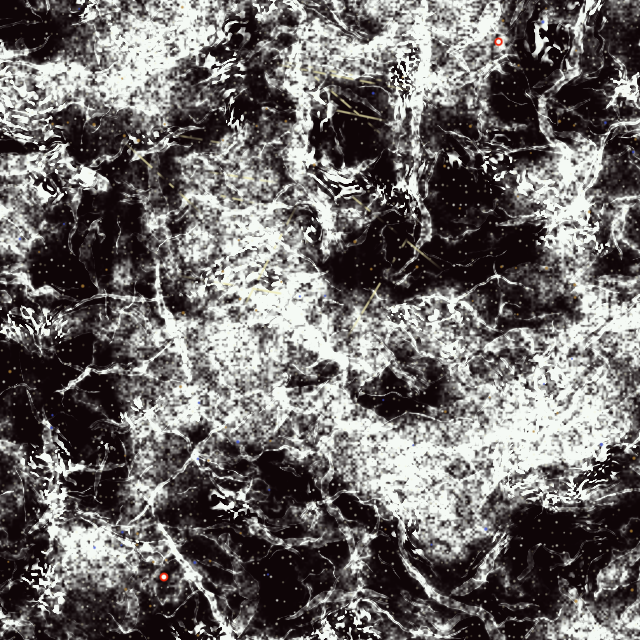
Write a WebGL 2 fragment shader that draws this texture.

```glsl
#version 300 es
precision highp float;

uniform vec2 u_resolution;
out vec4 fragColor;

const vec3 DARK = vec3(0.055, 0.018, 0.028);
const vec3 LIGHT = vec3(0.96, 0.98, 0.96);
const vec3 CREAM = vec3(0.93, 0.91, 0.68);
const vec3 AMBER = vec3(0.70, 0.52, 0.22);
const vec3 BLUE = vec3(0.25, 0.33, 0.85);
const vec3 RED = vec3(0.95, 0.16, 0.05);
const vec2 GLOW_CENTRE = vec2(0.32, 0.74);
const float HAZE_SCALE = 8.0;
const float WARP = 0.11;
const float GRAIN_SCALE = 130.0;
const int SCRATCHES = 12;
const float TAU = 6.2832;

float hash(vec2 p) {
    return fract(sin(dot(p, vec2(127.1, 311.7))) * 43758.5);
}

mat2 rotation(float a) {
    return mat2(cos(a), -sin(a), sin(a), cos(a));
}

float noise(vec2 p) {
    vec2 i = floor(p), f = fract(p);
    f = f * f * (3.0 - 2.0 * f);
    return mix(mix(hash(i), hash(i + vec2(1, 0)), f.x),
               mix(hash(i + vec2(0, 1)), hash(i + vec2(1, 1)), f.x), f.y);
}

float fbm(vec2 p) {
    float sum = 0.0, amp = 0.516;
    for (int i = 0; i < 5; i++) {
        sum += amp * noise(p);
        p = rotation(0.6) * p * 2.03 + 17.3;
        amp *= 0.5;
    }
    return sum;
}

// Bent, tapering fibres with bright rims, one per cell
float fibres(vec2 p, float cells, float chance, float pixel) {
    vec2 g = p * cells, home = floor(g);
    float soft = max(0.014, 0.8 * pixel * cells), sum = 0.0;
    for (int j = -1; j <= 1; j++)
    for (int i = -1; i <= 1; i++) {
        vec2 cell = home + vec2(i, j), key = cell + cells * 3.7;
        if (hash(key + 9.1) > chance) continue;
        float turn = 2.0 * hash(key + 1.3) - 1.0;
        vec2 centre = cell + 0.2 + 0.6 * vec2(hash(key), hash(key + 5.7));
        vec2 q = rotation(0.2 + 1.6 * turn * sqrt(abs(turn))) * (g - centre);
        q.y += 0.5 * (hash(key + 2.9) - 0.5) * q.x * q.x;
        q.y += 0.05 * sin(6.0 * q.x + TAU * hash(key + 4.1));
        float reach = mix(0.4, 0.95, hash(key + 6.3));
        float taper = max(0.0, 1.0 - q.x * q.x / (reach * reach));
        float size = hash(key + 7.9);
        float width = mix(0.012, 0.12, size * size) * taper;
        float d = abs(q.y);
        float body = 1.0 - smoothstep(width * 0.5, width + soft, d);
        float rim = exp(-abs(d - width) / soft);
        float fibre = (0.5 * body + 0.6 * rim) * smoothstep(0.0, 0.3, taper);
        sum = max(sum, fibre * mix(0.5, 1.0, hash(key + 8.3)));
    }
    return sum;
}

// Round specks: x is coverage, y a random value, z distance over radius
vec3 specks(vec2 p, float cells, float chance, float radius, float pixel) {
    vec2 g = p * cells, cell = floor(g), key = cell + cells * 1.9;
    vec2 centre = 0.3 + 0.4 * vec2(hash(key), hash(key + 3.3));
    float r = radius * mix(0.5, 1.0, hash(key + 5.1));
    float d = length(g - cell - centre), soft = pixel * cells;
    float cover = 1.0 - smoothstep(r - soft, r + soft, d);
    return vec3(cover * step(hash(key + 7.7), chance), hash(key + 9.9), d / r);
}

// Straight broken scratches in three directions
float scratches(vec2 p, float pixel) {
    float sum = 0.0;
    for (int i = 0; i < SCRATCHES; i++) {
        vec2 key = vec2(float(i), 4.7);
        float kind = hash(key + 2.0);
        float angle = kind < 0.6 ? -0.2 : (kind < 0.85 ? -0.72 : 1.05);
        vec2 centre = vec2(0.25, 0.55) + vec2(0.4, 0.35) * vec2(hash(key), hash(key + 6.0));
        vec2 q = rotation(angle + 0.1 * (hash(key + 8.0) - 0.5)) * (p - centre);
        float reach = mix(0.05, 0.16, hash(key + 11.0));
        float ends = 1.0 - smoothstep(0.4 * reach, reach, abs(q.x));
        float line = 1.0 - smoothstep(0.0003, 0.0014 + pixel, abs(q.y));
        sum = max(sum, line * ends * smoothstep(0.25, 0.7, noise(vec2(q.x * 110.0, float(i)))));
    }
    return sum;
}

// Thin crinkled contour lines
float wisps(vec2 p, float seed) {
    return exp(-34.0 * abs(fbm(p + seed) - 0.5));
}

void main() {
    float pixel = 1.0 / min(u_resolution.x, u_resolution.y);
    vec2 p = gl_FragCoord.xy * pixel;
    vec2 bent = p + WARP * (vec2(fbm(p * 7.0), fbm(p * 7.0 + 31.0)) - 0.5);
    bent += 0.005 * (vec2(noise(p * 60.0), noise(p * 60.0 + 9.0)) - 0.5);
    vec2 offset = p - GLOW_CENTRE;
    float glow = exp(-7.0 * dot(offset, offset));

    // Haze and contour wisps
    float haze = smoothstep(0.37, 0.80, fbm(bent * HAZE_SCALE + 3.0) + 0.07 * glow - 0.01);
    float patches = smoothstep(0.35, 0.65, fbm(p * 8.0 + 70.0));
    float light = 0.62 * haze + 0.45 * patches * wisps(rotation(0.2) * bent * vec2(7.0, 11.0), 50.0);
    light += 0.4 * (1.0 - patches) * wisps(rotation(-0.5) * bent * vec2(10.0, 14.0), 23.0);

    // Fibres at four sizes
    light += 0.75 * fibres(bent, 5.0, 0.75, pixel);
    light += 0.6 * fibres(bent + 0.53, 8.0, 0.6, pixel);
    light += 0.5 * fibres(bent + 0.37, 13.0, 0.5, pixel);
    light += 0.4 * fibres(bent + 0.71, 24.0, 0.45, pixel);

    // Blurred upright streaks, grain and crumb clusters
    float streak = noise(vec2(p.x * 95.0, p.y * 7.0)) - 0.5;
    light += 0.4 * streak * glow * smoothstep(0.45, 0.65, noise(p * 6.0 + 12.0));
    float grain = 0.45 * noise(p * GRAIN_SCALE) + 0.55 * noise(p * GRAIN_SCALE * 2.1 + 8.0);
    light *= mix(0.15, 1.85, grain);
    float cluster = smoothstep(0.58, 0.72, fbm(p * 14.0 + 90.0));
    light += 0.8 * cluster * smoothstep(0.5, 0.75, noise(bent * 190.0 + 5.0));
    vec3 colour = mix(DARK, LIGHT, smoothstep(0.06, 0.92, light));

    // Scratches and scattered specks
    colour = mix(colour, CREAM, 0.75 * scratches(p, pixel));
    vec3 dust = specks(p, 105.0, 0.25, 0.2, pixel);
    colour = mix(colour, mix(CREAM, LIGHT, dust.y), dust.x * mix(0.2, 0.85, dust.y));
    vec3 tinted = specks(p, 44.0, 0.05, 0.11, pixel);
    colour = mix(colour, tinted.y < 0.7 ? AMBER : BLUE, 0.8 * tinted.x);
    vec3 ember = specks(p, 6.0, 0.07, 0.06, pixel);
    vec3 emberColour = mix(LIGHT, RED, smoothstep(0.35, 0.75, ember.z));
    colour = mix(colour, emberColour, ember.x);
    fragColor = vec4(colour, 1.0);
}
```
